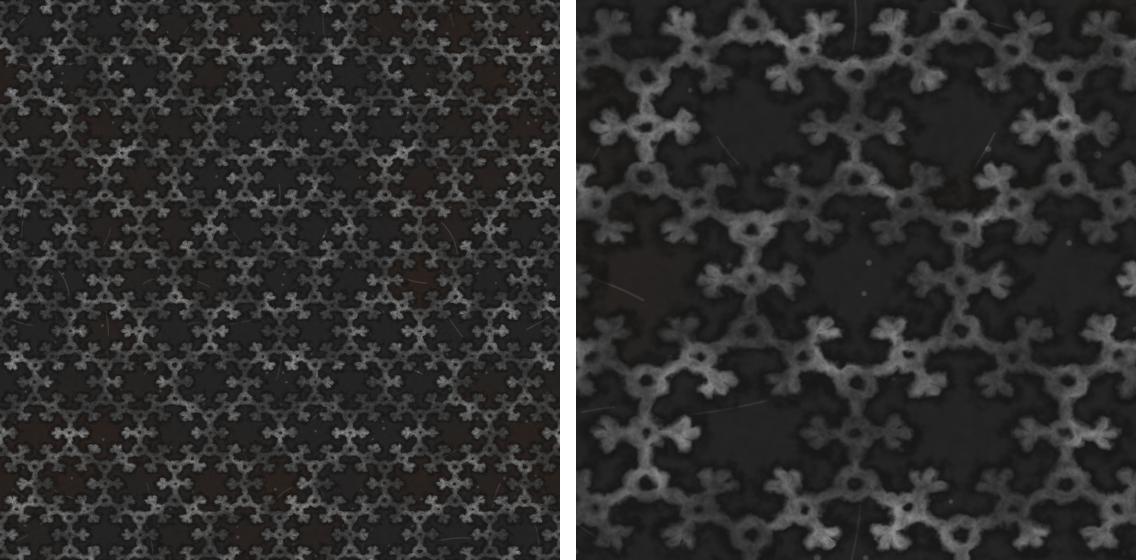
Left, the full canvas; right, a detail of the centre.
This pattern is drawn by a Shadertoy shader. Its source:

```glsl
// Worn dark hexagonal lattice of frosted, ringed and branching ridges with grime and scratches.

const float COLUMNS = 8.0;            // cells across
const float ROWS = 11.0;              // cell rows down
const float PITCH = 0.8660254;        // row spacing of a regular lattice, in cell widths
const float HALF_EDGE = 0.2886751;
const float MID_RING = 0.058;
const float CORNER_RING = 0.072;
const float BRANCH_LENGTH = 0.225;
const float LINE_WIDTH = 0.012;
const float FUZZ = 0.036;             // softness of the frosted ridge
const float SHADOW_REACH = 0.125;
const float SCRATCH_GRID = 13.0;
const float SPECK_GRID = 58.0;
const vec3 SLATE = vec3(0.137, 0.137, 0.138);
const vec3 RUST = vec3(0.158, 0.128, 0.113);
const vec3 SHADOW = vec3(0.078, 0.077, 0.074);
const vec3 RIDGE_DULL = vec3(0.265);
const vec3 RIDGE_BRIGHT = vec3(0.50);

vec2 hash2(vec2 p) {
    vec3 q = fract(p.xyx * vec3(0.1031, 0.1030, 0.0973));
    q += dot(q, q.yzx + 33.33);
    return fract((q.xx + q.yz) * q.zy);
}

// Gradient noise, about -0.7 to 0.7, repeating in x after the given period
float gradientNoise(vec2 p, float period) {
    vec2 cell = floor(p), f = fract(p);
    vec2 w = f * f * f * (f * (f * 6.0 - 15.0) + 10.0);
    vec4 g;
    for (int k = 0; k < 4; k++) {
        vec2 corner = vec2(k & 1, k >> 1);
        vec2 node = cell + corner;
        node.x = mod(node.x, period);
        float angle = 6.2831853 * hash2(node + 17.0).x;
        g[k] = dot(vec2(cos(angle), sin(angle)), f - corner);
    }
    return 1.4 * mix(mix(g.x, g.y, w.x), mix(g.z, g.w, w.x), w.y);
}

float fractalNoise(vec2 p, float period) {
    float sum = 0.0, gain = 0.6;
    for (int k = 0; k < 3; k++) {
        sum += gain * gradientNoise(p, period);
        p = p * 2.0 + vec2(0.0, 9.3);
        period *= 2.0;
        gain *= 0.55;
    }
    return sum;
}

float segment(vec2 p, vec2 a, vec2 b) {
    vec2 pa = p - a, ba = b - a;
    return length(pa - ba * clamp(dot(pa, ba) / dot(ba, ba), 0.0, 1.0));
}

// Offset from the centre of the nearest hexagon; odd rows shift by half a cell
vec2 hexOffset(vec2 p) {
    vec2 tile = vec2(1.0, 2.0 * PITCH);
    vec2 a = mod(p - vec2(0.5, 0.5 * PITCH) + 0.5 * tile, tile) - 0.5 * tile;
    vec2 b = mod(p - vec2(0.0, 1.5 * PITCH) + 0.5 * tile, tile) - 0.5 * tile;
    return dot(a, a) < dot(b, b) ? a : b;
}

// Distance to walls, rings and forked branches, folded onto half an edge
float latticeDistance(vec2 h) {
    h = abs(h);
    float slant = dot(h, vec2(0.5, PITCH));
    if (slant > h.x) h = vec2(slant, abs(dot(h, vec2(-PITCH, 0.5))));
    vec2 q = vec2(0.5 - h.x, h.y);
    float d = segment(q, vec2(0.0, MID_RING), vec2(0.0, HALF_EDGE - CORNER_RING));
    d = min(d, abs(length(q) - MID_RING));
    d = min(d, abs(length(q - vec2(0.0, HALF_EDGE)) - CORNER_RING));
    d = min(d, segment(q, vec2(MID_RING, 0.0), vec2(BRANCH_LENGTH, 0.0)));
    d = min(d, segment(q, vec2(0.145, 0.0), vec2(0.185, 0.062)));
    return d;
}

float scratches(vec2 uv, float pixel) {
    vec2 g = uv * SCRATCH_GRID, id = floor(g);
    vec2 r = hash2(id + 41.0), s = hash2(id + 83.0);
    float angle = 6.2831853 * r.x;
    vec2 p = mat2(cos(angle), -sin(angle), sin(angle), cos(angle)) * (fract(g) - 0.5);
    p.y += (s.x - 0.5) * p.x * p.x;
    float reach = mix(0.1, 0.42, s.y);
    float d = segment(p, vec2(-reach, 0.0), vec2(reach, 0.0));
    float width = 0.008 + pixel * SCRATCH_GRID;
    return step(0.55, r.y) * r.y * smoothstep(width, 0.0, d);
}

float specks(vec2 uv, float pixel) {
    vec2 g = uv * SPECK_GRID, id = floor(g);
    vec2 r = hash2(id + 7.0);
    float radius = mix(0.06, 0.16, r.y);
    float d = length(fract(g) - mix(vec2(0.25), vec2(0.75), hash2(id + 59.0)));
    return step(0.91, r.x) * smoothstep(radius + pixel * SPECK_GRID, radius * 0.5, d);
}

void mainImage(out vec4 fragColor, in vec2 fragCoord) {
    vec2 uv = fragCoord / iResolution.xy;
    float pixel = 1.0 / iResolution.y;
    vec2 p = uv * vec2(COLUMNS, ROWS * PITCH);

    // Ragged coordinates and fine crumbling
    float grain = fractalNoise(uv * 150.0, 150.0);
    float crumble = fractalNoise(uv * 72.0 + vec2(0.0, 31.0), 72.0);
    vec2 warp = vec2(crumble, fractalNoise(uv * 72.0 + vec2(0.0, 77.0), 72.0));
    float d = latticeDistance(hexOffset(p + 0.026 * warp));

    // Cell floor with rusty patches
    vec2 cell = floor((p - hexOffset(p)) * 2.0 + 0.5);
    float patchy = fractalNoise(uv * 3.0 + vec2(0.0, 5.0), 3.0);
    float rust = smoothstep(-0.15, 0.75, patchy + 0.45 * (hash2(cell).x - 0.35));
    vec3 color = mix(SLATE, RUST, rust) * (1.0 + 0.07 * grain + 0.06 * crumble);
    color += 0.10 * scratches(uv, pixel) + 0.13 * specks(uv, pixel);

    // Dark, blotchy halo under the ridges
    float halo = smoothstep(SHADOW_REACH, 0.035, d + 0.065 * crumble + 0.03 * grain);
    color = mix(color, SHADOW, 0.78 * halo);

    // Frosted ridges, worn unevenly
    float wear = smoothstep(-0.35, 0.6, fractalNoise(uv * 16.0, 8.0));
    float edge = d + 0.024 * grain + 0.012 * crumble;
    float ridge = 1.0 - smoothstep(LINE_WIDTH, LINE_WIDTH + FUZZ + COLUMNS * pixel, edge);
    vec3 frost = mix(RIDGE_DULL, RIDGE_BRIGHT, wear) * (1.0 + 0.45 * grain);
    color = mix(color, frost, ridge * mix(0.72, 0.95, wear));

    fragColor = vec4(clamp(color, 0.0, 1.0), 1.0);
}
```
